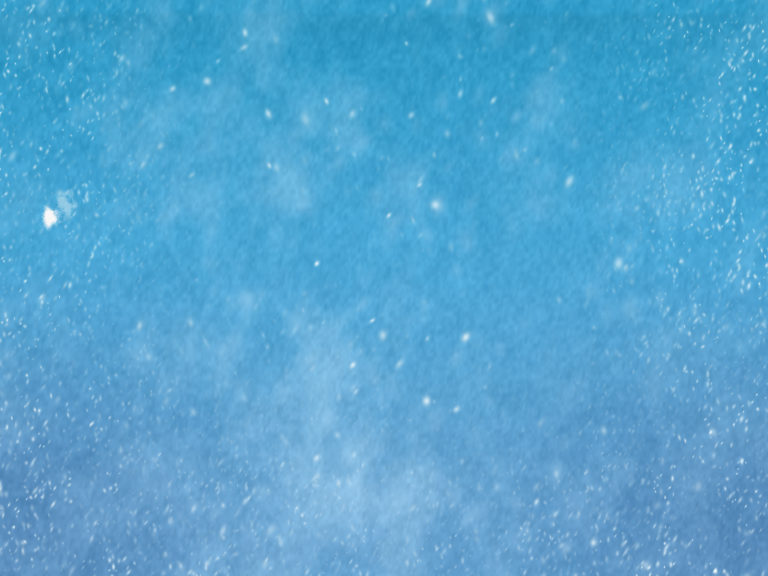
Reproduce this texture procedurally as a Shadertoy shader.

```glsl
// Pale dust and soft light specks drifting in blue water.
// A vertical colour gradient is mottled with value noise, then layers of
// jittered, slanted gaussian specks are scattered over it on hashed grids.

#define SLANT 0.16            // lean of streaks and specks
#define HAZE 0.34             // strength of the pale clouds
#define GRAIN 0.075           // strength of the fine mottling
#define FINE_DUST 0.85        // brightness of the tiny specks
#define TOP_BLUE vec3(0.185, 0.605, 0.780)
#define MID_BLUE vec3(0.290, 0.655, 0.840)
#define LOW_BLUE vec3(0.375, 0.615, 0.800)
#define CORNER_BLUE vec3(0.325, 0.525, 0.715)
#define HAZE_BLUE vec3(0.640, 0.820, 0.940)
#define SPECK_WHITE vec3(0.880, 0.945, 0.970)

float hash(vec2 p) {
    vec3 q = fract(vec3(p.xyx) * 0.1031);
    q += dot(q, q.yzx + 33.33);
    return fract((q.x + q.y) * q.z);
}

float noise(vec2 p) {
    vec2 i = floor(p), f = fract(p);
    f = f * f * (3.0 - 2.0 * f);
    return mix(mix(hash(i), hash(i + vec2(1, 0)), f.x),
               mix(hash(i + vec2(0, 1)), hash(i + vec2(1, 1)), f.x), f.y);
}

float fbm(vec2 p) {
    float sum = 0.0, amp = 0.5;
    for (int i = 0; i < 5; i++) {
        sum += amp * noise(p);
        p = mat2(1.6, 1.2, -1.2, 1.6) * p + 17.3;
        amp *= 0.5;
    }
    return sum;
}

// Specks on a grid: radius is in cells, stretch lengthens them along the slant
float specks(vec2 p, float cells, float radius, float stretch, float density, float seed) {
    vec2 g = p * cells + seed;
    vec2 home = floor(g);
    float sum = 0.0;
    for (int y = -1; y <= 1; y++)
    for (int x = -1; x <= 1; x++) {
        vec2 id = home + vec2(x, y);
        if (hash(id + 3.7) > density) continue;
        vec2 d = g - id - vec2(hash(id + 11.1), hash(id + 27.9));
        d.x -= d.y * (SLANT + 0.9 * (hash(id + 41.3) - 0.5));
        d.y /= 1.0 + (stretch - 1.0) * hash(id + 59.2);
        float size = radius * (0.55 + 0.75 * hash(id + 73.6));
        sum += (0.3 + 0.7 * hash(id + 88.4)) * exp(-dot(d, d) / (size * size));
    }
    return min(sum, 1.0);
}

// Vertical gradient, darker lower corners and a lit strip along the top
vec3 water(vec2 uv) {
    vec3 col = mix(LOW_BLUE, MID_BLUE, smoothstep(0.05, 0.62, uv.y));
    col = mix(col, TOP_BLUE, smoothstep(0.45, 1.0, uv.y));
    float side = abs(uv.x - 0.5) * 2.0;
    float corner = smoothstep(0.15, 1.0, side) * (1.0 - smoothstep(0.0, 0.6, uv.y));
    col = mix(col, CORNER_BLUE, 0.85 * corner);
    col *= 1.0 - 0.03 * smoothstep(0.88, 0.97, uv.y);
    return col * (1.0 + 0.035 * smoothstep(0.970, 0.982, uv.y));
}

void mainImage(out vec4 fragColor, in vec2 fragCoord) {
    vec2 uv = fragCoord / iResolution.xy;
    vec2 p = fragCoord / iResolution.y;
    vec2 c = uv - 0.5;
    vec2 s = vec2(p.x - SLANT * p.y, p.y * 0.75);
    float middle = exp(-dot(c * vec2(2.4, 1.3), c * vec2(2.4, 1.3)));
    float edge = smoothstep(0.22, 0.5, abs(c.x));
    float low = 1.0 - smoothstep(0.0, 0.45, uv.y);
    float clump = smoothstep(0.36, 0.66, fbm(s * 9.0 + 5.0));

    // Pale clouds, thickest in a column through the lower middle
    vec3 col = water(uv);
    float cloud = smoothstep(0.40, 0.80, fbm(s * 10.0 + 31.0));
    vec2 plume = (uv - vec2(0.47, 0.16)) * vec2(6.5, 4.5);
    float haze = cloud * (0.25 + middle) + exp(-dot(plume, plume)) * (0.25 + 0.6 * clump);
    col = mix(col, HAZE_BLUE, clamp(HAZE * haze, 0.0, 1.0));

    // Fine mottling, close to isotropic
    float mottle = noise(s * vec2(210.0, 170.0)) + noise(s.yx * 120.0 + 9.0) - 1.0;
    col += GRAIN * (0.55 * mottle + 0.8 * (fbm(s * 34.0) - 0.48));

    // Blurred glows and bright points in the middle, fine dust at the rim
    float glow = specks(p, 22.0, 0.30, 1.6, 0.55, 7.0) * (0.25 + 0.75 * middle) * (0.15 + 0.85 * clump);
    float points = specks(p, 17.0, 0.095, 1.6, 0.22, 53.0) * (0.25 + 0.75 * middle);
    float motes = specks(p, 42.0, 0.16, 2.0, 0.30, 91.0) * clump * (0.45 + 0.35 * low);
    float rim = clamp(edge + 0.6 * low, 0.0, 1.0);
    float ragged = smoothstep(0.30, 0.65, fbm(s * 24.0 + 77.0));
    float dust = specks(p, 95.0, 0.22, 2.2, 0.42, 133.0) * (0.06 + rim * (0.2 + 0.8 * ragged));
    col = mix(col, HAZE_BLUE, 0.50 * glow);
    col = mix(col, SPECK_WHITE, clamp(points + 0.75 * motes + FINE_DUST * dust, 0.0, 1.0));

    // One large ragged flake near the left rim, with a fainter tail above it
    vec2 flake = p - vec2(0.090, 0.622);
    float rough = 0.026 * (fbm(p * 75.0) - 0.5);
    float body = length(flake * vec2(1.3, 0.9)) + rough;
    float tail = length((flake - vec2(0.026, 0.026)) * vec2(1.2, 0.8)) + 1.6 * rough;
    col = mix(col, SPECK_WHITE, 0.5 * (1.0 - smoothstep(0.004, 0.022, tail)));
    col = mix(col, vec3(0.97), 1.0 - smoothstep(0.008, 0.022, body));

    fragColor = vec4(clamp(col, 0.0, 1.0), 1.0);
}
```
